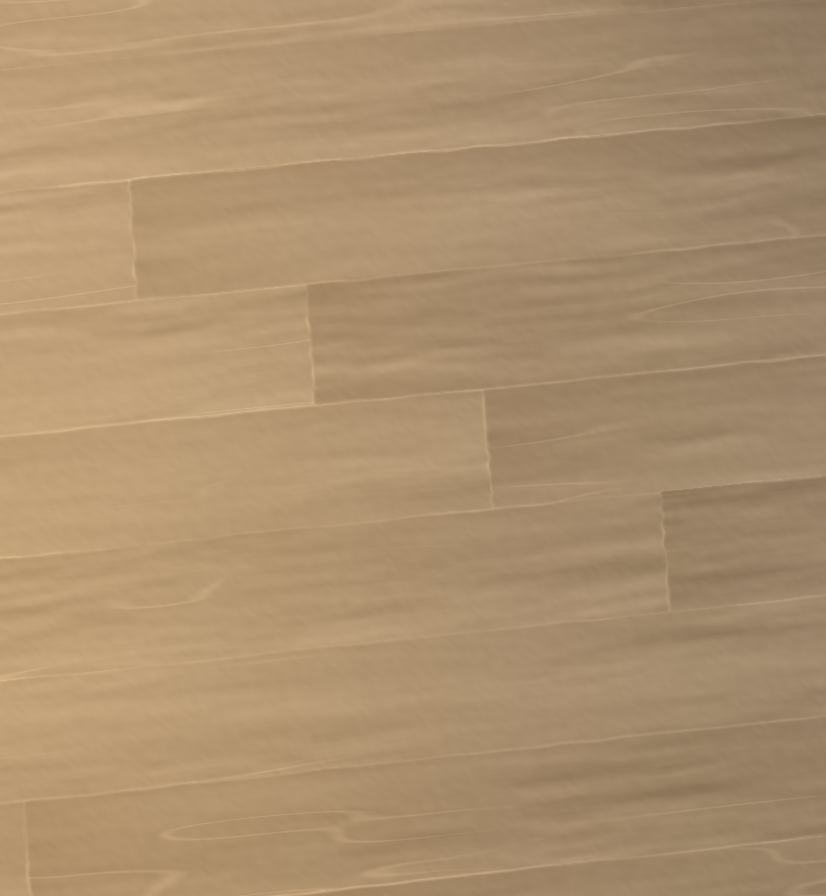
Reproduce this texture procedurally as a Shadertoy shader.

```glsl
// Pale oak plank floor: slanted rows, staggered butt joints, embossed grain, side light.

const vec3 LIT_WOOD = vec3(0.755, 0.630, 0.483);
const vec3 SHADED_WOOD = vec3(0.618, 0.528, 0.418);
const vec3 GLINT = vec3(0.125, 0.115, 0.098);
const float ROW_HEIGHT = 0.1367;
const float PLANK_LENGTH = 1.107;
const float JOINT_STEP = 0.198;

float hash(vec2 p) {
    vec3 q = fract(p.xyx * vec3(0.1031, 0.1030, 0.0973));
    q += dot(q, q.yzx + 33.33);
    return fract((q.x + q.y) * q.z);
}

float noise(vec2 p) {
    vec2 i = floor(p), f = fract(p);
    f = f * f * (3.0 - 2.0 * f);
    return mix(mix(hash(i), hash(i + vec2(1, 0)), f.x),
               mix(hash(i + vec2(0, 1)), hash(i + vec2(1, 1)), f.x), f.y);
}

float fbm(vec2 p) {
    float sum = 0.0, amp = 0.5;
    for (int i = 0; i < 4; i++) {
        sum += amp * noise(p);
        p = mat2(1.9, 0.12, -0.12, 1.9) * p + 17.3;
        amp *= 0.5;
    }
    return sum;
}

// x: column, y: row counted downward; rows converge slightly to the right.
float rowCoord(vec2 p) {
    return (0.7865 - p.y + 0.093 * p.x) / (ROW_HEIGHT - 0.0028 * p.x);
}

// Signed distance to the butt joint of a row, positive on its right.
float jointDistance(float x, float row) {
    float start = mod(0.143 + JOINT_STEP * floor(row), PLANK_LENGTH);
    return x - start - 0.010 * fract(row);
}

// Thin soft ridge line.
float ridge(float d, float width, float pixel) {
    float w = max(width, 0.9 * pixel);
    return exp(-d * d / (w * w)) * width / w;
}

// Relief of the wood grain, slightly warped so the fibres waver.
float relief(vec2 p, float seed) {
    float warp = 0.45 * noise(p * vec2(9.0, 3.0) + seed);
    return fbm(vec2(p.x * 7.0, p.y * 7.0 + warp) + seed);
}

vec3 lighting(vec2 p) {
    vec3 col = mix(LIT_WOOD, SHADED_WOOD, smoothstep(-0.15, 1.05, p.x));
    float corner = smoothstep(0.55, 0.95, p.x) * smoothstep(0.45, 1.05, p.y);
    float glow = exp(-5.0 * dot(p - vec2(0.0, 0.36), p - vec2(0.0, 0.36)));
    col -= corner * vec3(0.055, 0.050, 0.035);
    col += glow * vec3(0.020, 0.016, -0.004);
    return col - 0.035 * smoothstep(0.3, 0.0, p.y);
}

void mainImage(out vec4 fragColor, in vec2 fragCoord) {
    vec2 p = fragCoord / iResolution.y;
    float pixel = 1.0 / iResolution.y;
    float row = rowCoord(p);
    float index = floor(row);
    float joint = jointDistance(p.x, row);
    float rightSide = smoothstep(-0.004, 0.004, joint);
    float seed = 13.7 * index + 5.1 * step(0.0, joint);

    // Plank tones, darkest just right of each joint
    float tone = 0.018 * (hash(vec2(index + 20.0, 3.0)) - 0.5);
    tone -= 0.036 * rightSide * exp(-max(joint, 0.0) / 0.2);

    // Broad bands and relief lit from above
    vec2 g = vec2(p.x, row);
    tone += 0.085 * (fbm(vec2(p.x * 1.8, row * 3.6) + seed) - 0.47);
    float slope = relief(g + vec2(0.0, 0.035), seed) - relief(g - vec2(0.0, 0.035), seed);
    float patches = smoothstep(0.35, 0.75, noise(vec2(p.x * 3.5, row * 2.5) + seed + 40.0));
    tone += slope * mix(0.045, 0.12, patches);

    // Fine diagonal tooth of the surface
    vec2 tooth = mat2(0.8, 0.6, -0.6, 0.8) * p * vec2(150.0, 200.0);
    tone += 0.017 * (noise(tooth * vec2(0.6, 1.0)) - 0.5);

    // Sparse bright fibres
    float fibre = abs(noise(vec2(p.x * 5.0, row * 6.0) + seed + 9.0) - 0.5);
    float fibreMask = smoothstep(0.6, 0.85, noise(vec2(p.x * 4.0, row * 2.2) + seed + 71.0));
    float glint = 0.4 * fibreMask * smoothstep(0.05, 0.0, fibre);

    // Long seams with uneven wear and a soft shadow beneath
    float line = floor(row + 0.5);
    float wobble = 0.0022 * (noise(vec2(p.x * 30.0, line * 7.0)) - 0.5);
    float seam = (row - line) * ROW_HEIGHT + wobble;
    float wear = smoothstep(0.15, 0.8, noise(vec2(p.x * 9.0, line * 5.3 + 31.0)));
    wear *= 0.6 + 0.4 * noise(vec2(p.x * 70.0, line));
    float worn = mix(0.35, 1.0, hash(vec2(line + 8.0, 6.0))) * step(-0.5, line);
    glint += ridge(seam, 0.0017, pixel) * (0.25 + 0.85 * wear) * worn;
    tone -= 0.026 * smoothstep(0.0, 0.004, seam) * exp(-max(seam, 0.0) / 0.022);

    // Short joints, broken along their length
    float chip = 0.003 * (noise(vec2(row * 14.0, index)) - 0.5);
    glint += ridge(joint + chip, 0.0022, pixel) * (0.15 + 0.5 * noise(vec2(row * 9.0, 4.0)));

    vec3 col = lighting(p) + tone * vec3(1.0, 0.97, 0.88) + glint * GLINT;
    fragColor = vec4(clamp(col, 0.0, 1.0), 1.0);
}
```
